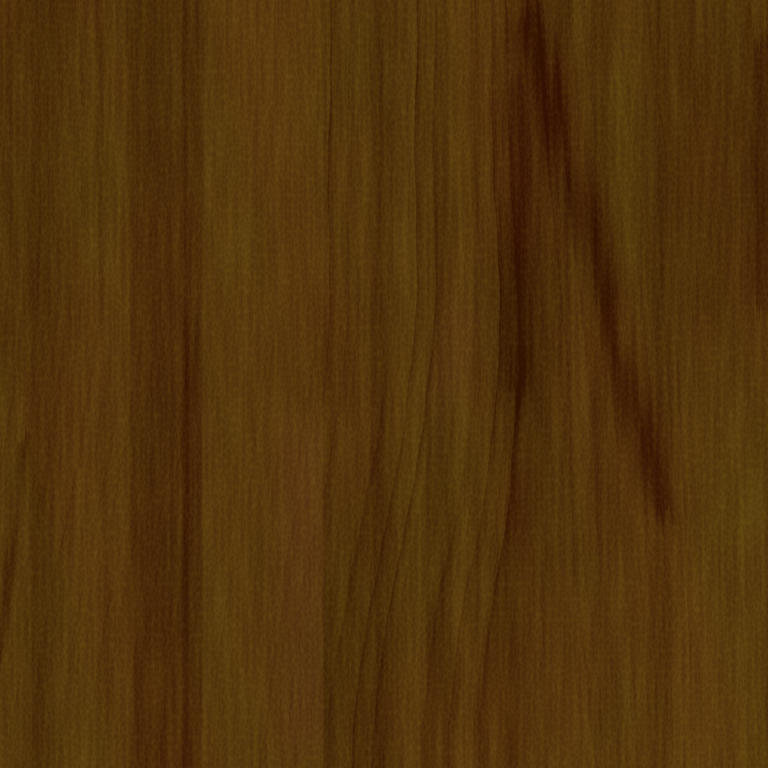
A Shadertoy shader for this texture:

```glsl
const vec3 DARK_WOOD = vec3(0.215, 0.088, 0.010);
const vec3 LIGHT_WOOD = vec3(0.372, 0.256, 0.060);
const vec3 ROSY_TINT = vec3(0.024, 0.006, 0.020);
const vec3 HUE_DRIFT = vec3(0.008, -0.006, 0.002);
const float MEAN_TONE = 0.58;
const float BOARD_CONTRAST = 1.45;
const float STRIPE_X = 0.247;      // dark stripe beside the left board
const float JOINT_X = 0.421;       // joint before the figured board
const float RING_COUNT = 26.0;
const float RING_DEPTH = 0.72;
const float FINE_RING_DEPTH = 0.24;
const float STREAK_DEPTH = 0.17;
const float FIBRE_DEPTH = 0.30;
const float PORE_DEPTH = 0.32;

float hash(vec2 p) {
    return fract(sin(dot(p, vec2(127.1, 311.7))) * 43758.5);
}

// Distance to the nearest jittered cell point
float cellular(vec2 p) {
    vec2 cell = floor(p);
    float nearest = 2.0;
    for (int y = -1; y <= 1; y++)
    for (int x = -1; x <= 1; x++) {
        vec2 c = cell + vec2(x, y);
        vec2 point = c + vec2(hash(c + 11.0), hash(c + 57.0));
        nearest = min(nearest, length(p - point));
    }
    return nearest;
}

// Layered, mutually bent sines, roughly -1 to 1
float waves(vec2 q) {
    float sum = 0.0, amp = 0.5;
    for (int i = 0; i < 5; i++) {
        sum += amp * sin(q.x + 1.7 * sin(q.y + float(i) * 2.3 + q.x * 0.37));
        q = q * 1.83 + vec2(3.1, 1.7);
        amp *= 0.66;
    }
    return sum;
}

// Soft dark streak along a segment
float streak(vec2 p, vec2 a, vec2 b, float width) {
    vec2 ab = b - a;
    float t = clamp(dot(p - a, ab) / dot(ab, ab), 0.0, 1.0);
    float d = length(p - a - ab * t) / width;
    return exp(-d * d);
}

float band(float x, float left, float right, float blur) {
    return smoothstep(left - blur, left + blur, x)
         - smoothstep(right - blur, right + blur, x);
}

// Growth rings: crisp edge on one side, fading on the other
float rings(vec2 p, float count) {
    float sweep = 0.085 * (1.0 - smoothstep(0.0, 0.62, p.y))
                * (1.0 - smoothstep(0.55, 0.95, p.x));
    float slant = 0.13 * (p.y - 0.5) * exp(-pow((p.x - 0.77) / 0.12, 2.0));
    float u = p.x + sweep + slant + 0.004 * waves(vec2(p.x * 5.0, p.y * 6.0));
    float g = u * count + 0.3 * sin(u * count * 2.2);
    float f = fract(g);
    float strength = 0.35 + 0.65 * hash(vec2(floor(g), 3.0));
    float fade = 0.75 + 0.25 * sin(p.y * 7.0 + floor(g) * 2.4);
    float profile = 0.7 * exp(-f * 9.0) + 0.5 * exp(-f * 3.0) * (1.0 - f);
    return smoothstep(0.0, 0.09, f) * profile * strength * fade;
}

// Overall lightness of the three boards
float boardTone(vec2 p) {
    float tone = 0.64;
    tone -= 0.11 * band(p.x, 0.170, STRIPE_X, 0.006);
    tone -= 0.10 * (1.0 - smoothstep(0.02, 0.07, p.x)) * smoothstep(0.4, 0.7, p.y);
    tone += 0.08 * band(p.x, STRIPE_X, JOINT_X, 0.003);
    tone -= 0.10 * band(p.x, JOINT_X, 0.50, 0.003) * (1.0 - 0.3 * p.y);
    tone -= 0.10 * band(p.x, 0.62, 0.74, 0.04) * smoothstep(0.35, 0.65, p.y);
    tone -= 0.07 * smoothstep(0.84, 0.92, p.x) * smoothstep(0.5, 0.7, p.y);
    tone += 0.05 * smoothstep(0.70, 0.85, p.x) * (1.0 - smoothstep(0.3, 0.6, p.y));
    return tone + 0.06 * waves(p * vec2(7.0, 3.5));
}

// Ragged heartwood streaks
float darkStreaks(vec2 p) {
    p.y += 0.035 * waves(vec2(p.x * 110.0, p.y * 2.0));
    p.x += 0.004 * waves(vec2(p.y * 9.0, p.x * 30.0));
    float d = 0.34 * streak(p, vec2(0.69, 0.96), vec2(0.79, 0.62), 0.027);
    d = max(d, 0.36 * streak(p, vec2(0.785, 0.63), vec2(0.86, 0.33), 0.020));
    d = max(d, 0.24 * streak(p, vec2(0.675, 0.88), vec2(0.672, 0.48), 0.022));
    d = max(d, 0.26 * streak(p, vec2(0.0, 0.16), vec2(0.028, 0.40), 0.008));
    return max(d, 0.22 * streak(p, vec2(0.99, 0.95), vec2(0.99, 0.62), 0.012));
}

void mainImage(out vec4 fragColor, in vec2 fragCoord) {
    vec2 p = fragCoord / iResolution.xy;
    float figured = smoothstep(JOINT_X - 0.002, JOINT_X + 0.002, p.x);
    float plain = band(p.x, STRIPE_X + 0.02, JOINT_X, 0.004);

    // Boards, rings and streaks
    float tone = MEAN_TONE + BOARD_CONTRAST * (boardTone(p) - darkStreaks(p) - MEAN_TONE);
    float ringShare = mix(0.08, 1.0, figured) * mix(1.0, 0.4, smoothstep(0.68, 0.76, p.x));
    tone -= RING_DEPTH * ringShare * (rings(p, RING_COUNT) - 0.12);
    tone -= FINE_RING_DEPTH * (rings(p, RING_COUNT * 3.1) - 0.16);
    tone -= 0.34 * band(p.x, STRIPE_X - 0.010, STRIPE_X + 0.016, 0.003)
          * mix(1.0, 0.4, smoothstep(0.50, 0.65, p.y));
    tone += STREAK_DEPTH * waves(vec2(p.x * 62.0, p.y * 0.9)) * (1.0 - 0.7 * plain);

    // Fibres and pores
    tone += FIBRE_DEPTH * (cellular(p * vec2(150.0, 9.0)) - 0.45);
    tone += PORE_DEPTH * (cellular(p * vec2(250.0, 150.0)) - 0.45);

    // Rosy bloom and slow drift of hue
    float rosy = streak(p, vec2(0.40, 0.05), vec2(0.40, 0.42), 0.04) * (1.0 - figured)
               + 0.7 * streak(p, vec2(0.585, 0.50), vec2(0.60, 0.58), 0.03);
    vec3 wood = mix(DARK_WOOD, LIGHT_WOOD, clamp(tone, -0.1, 1.1));
    wood += ROSY_TINT * rosy + HUE_DRIFT * waves(p * vec2(14.0, 5.0) + 4.0);
    fragColor = vec4(wood, 1.0);
}
```
